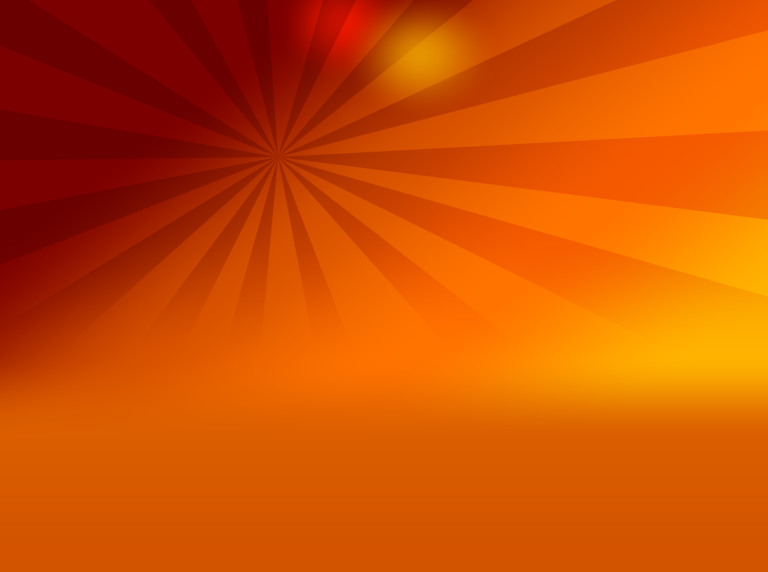
A Shadertoy shader for this background:

```glsl
const float rayAngles[15] = float[15](
    -2.1, 19.7, 44.0, 68.8, 99.2, 124.1, 153.0, 175.5,
    196.0, 216.7, 238.3, 259.6, 286.0, 316.9, 338.9);

// Warm ramp from deep red through orange to amber
vec3 heatColor(float heat) {
    vec3 color = mix(vec3(0.49, 0.0, 0.0), vec3(0.82, 0.30, 0.0), smoothstep(0.95, 1.8, heat));
    color = mix(color, vec3(1.0, 0.45, 0.0), smoothstep(1.6, 2.6, heat));
    return mix(color, vec3(1.0, 0.70, 0.0), smoothstep(2.6, 3.5, heat));
}

// Soft elliptical spot, 1 at its center and 0 at its rim
float softSpot(vec2 uv, vec2 center, vec2 radius) {
    return 1.0 - smoothstep(0.0, 1.0, length((uv - center) / radius));
}

// Coverage of the wedges around the origin
float sunRays(vec2 p, float edge) {
    float angle = degrees(atan(p.y, p.x));
    float coverage = 0.0;
    for (int i = 0; i < 15; i++) {
        float offset = abs(mod(angle - rayAngles[i] + 180.0, 360.0) - 180.0);
        float inside = radians(5.2 - offset) * length(p);
        coverage = max(coverage, smoothstep(-edge, edge, inside));
    }
    return coverage;
}

void mainImage(out vec4 fragColor, in vec2 fragCoord) {
    vec2 uv = fragCoord / iResolution.xy;
    vec2 fromHub = (uv - vec2(0.362, 0.7255)) * iResolution.xy / iResolution.y;

    // Diagonal heat gradient
    float heat = uv.x / 0.43 + (1.0 - uv.y) / 0.455;
    vec3 color = heatColor(heat);

    // Red and yellow glows near the top
    float redGlow = softSpot(uv, vec2(0.445, 0.96), vec2(0.085, 0.11));
    float yellowGlow = softSpot(uv, vec2(0.547, 0.904), vec2(0.105, 0.115));
    color = mix(color, vec3(0.92, 0.09, 0.0), redGlow);
    color = mix(color, vec3(0.90, 0.58, 0.0), yellowGlow);

    // Darker rays, fading toward the floor
    float rays = sunRays(fromHub, 0.8 / iResolution.y);
    rays *= smoothstep(0.37, 0.62, uv.y) * (1.0 - 0.75 * yellowGlow);
    vec3 rayTint = mix(vec3(0.85, 0.7, 1.0), vec3(0.96, 0.78, 1.0), smoothstep(1.4, 2.6, heat));
    color *= mix(vec3(1.0), rayTint, rays);

    // Burnt orange floor
    vec3 floorColor = mix(vec3(0.825, 0.325, 0.0), vec3(0.86, 0.37, 0.0), smoothstep(0.0, 0.28, uv.y));
    color = mix(floorColor, color, smoothstep(0.23, 0.38, uv.y));

    fragColor = vec4(color, 1.0);
}
```
